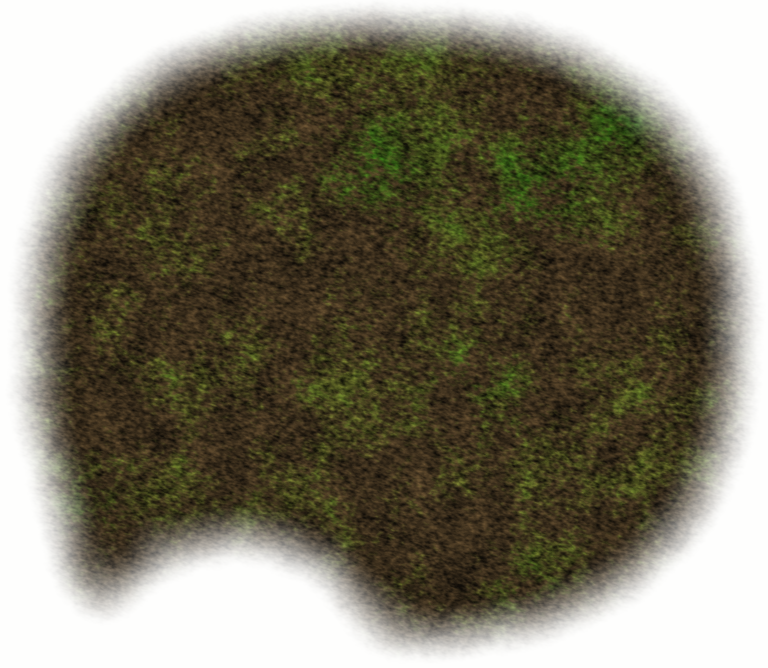
This texture is drawn by a Shadertoy shader. Its source:

```glsl
const vec3 PAPER = vec3(0.996, 0.996, 0.992);
const vec3 SOIL  = vec3(0.252, 0.196, 0.120);
const vec3 OLIVE = vec3(0.325, 0.345, 0.130);
const vec3 LUSH  = vec3(0.165, 0.330, 0.065);

const vec2  BODY_CENTER = vec2(0.578, 0.503);
const vec2  BODY_RADII  = vec2(0.515, 0.452);
const float BODY_POWER  = 2.4;
const vec2  LOBE_TOP    = vec2(0.157, 0.402);
const vec2  LOBE_BOTTOM = vec2(0.187, 0.178);
const float LOBE_RADIUS = 0.075;
const vec2  BITE_CENTER = vec2(0.356, -0.031);
const float BITE_RADIUS = 0.230;
const float FEATHER     = 0.050;
const float PATCH_SCALE = 8.0;
const float SHADE_SCALE = 13.0;
const vec2  GRAIN_SCALE = vec2(66.0, 118.0);
const float GRAIN_CONTRAST = 0.80;
const float SHADE_CONTRAST = 0.38;

vec2 hash2(vec2 cell) {
    vec3 h = fract(cell.xyx * vec3(0.1031, 0.1030, 0.0973));
    h += dot(h, h.yzx + 33.33);
    return fract((h.xx + h.yz) * h.zy);
}

// Distance to the nearest jittered cell point
float cellular(vec2 p) {
    vec2 cell = floor(p), local = fract(p);
    float nearest = 4.0;
    for (int y = -1; y <= 1; y++)
    for (int x = -1; x <= 1; x++) {
        vec2 offset = vec2(x, y);
        vec2 delta = offset + hash2(cell + offset) - local;
        nearest = min(nearest, dot(delta, delta));
    }
    return sqrt(nearest);
}

// Difference of two cell fields per octave: irregular, without visible cells
float layered(vec2 p, int octaves) {
    const mat2 TURN = mat2(0.956, 0.292, -0.292, 0.956);
    float sum = 0.0, amplitude = 0.7;
    for (int i = 0; i < octaves; i++) {
        sum += amplitude * (cellular(p) - cellular(TURN * p + 53.7));
        p = p * 1.93 + 17.3;
        amplitude *= 0.72;
    }
    return sum;
}

float smoothMin(float a, float b, float k) {
    float h = max(k - abs(a - b), 0.0) / k;
    return min(a, b) - 0.25 * h * h * k;
}

float capsule(vec2 p, vec2 a, vec2 b, float radius) {
    vec2 pa = p - a, ba = b - a;
    return length(pa - ba * clamp(dot(pa, ba) / dot(ba, ba), 0.0, 1.0)) - radius;
}

// Rounded body plus lower-left lobe, minus a circular bite
float groundDistance(vec2 p) {
    vec2 q = pow(abs(p - BODY_CENTER) / BODY_RADII, vec2(BODY_POWER));
    float body = (pow(q.x + q.y, 1.0 / BODY_POWER) - 1.0) * 0.48;
    float lobe = capsule(p, LOBE_TOP, LOBE_BOTTOM, LOBE_RADIUS);
    float bite = BITE_RADIUS - length(p - BITE_CENTER);
    return -smoothMin(-smoothMin(body, lobe, 0.05), -bite, 0.07);
}

float blob(vec2 p, float x, float y, float radius) {
    vec2 d = (p - vec2(x, y)) / radius;
    return exp(-dot(d, d));
}

void mainImage(out vec4 fragColor, in vec2 fragCoord) {
    vec2 p = fragCoord / iResolution.y;

    // Broad growth: vivid clumps, olive clumps and bare soil
    float vivid = blob(p, 0.57, 0.75, 0.085) + blob(p, 0.81, 0.72, 0.085)
                + blob(p, 0.93, 0.81, 0.055) + 0.5 * blob(p, 0.72, 0.42, 0.08)
                + 0.5 * blob(p, 0.13, 0.25, 0.06) + 0.4 * blob(p, 0.79, 0.13, 0.06);
    float growth = blob(p, 0.48, 0.88, 0.10) + blob(p, 0.51, 0.39, 0.09)
                 + blob(p, 0.98, 0.34, 0.08) + 0.7 * blob(p, 0.67, 0.61, 0.09)
                 + 0.6 * blob(p, 0.36, 0.43, 0.09) + 0.5 * blob(p, 0.25, 0.65, 0.09);
    float bare = blob(p, 0.33, 0.80, 0.10) + blob(p, 0.46, 0.56, 0.11)
               + blob(p, 0.85, 0.53, 0.09) + blob(p, 0.64, 0.23, 0.12)
               + 0.7 * blob(p, 0.14, 0.40, 0.08);

    // Irregular patches and fine, slightly tilted fibres
    float patches = layered(p * PATCH_SCALE + 3.7, 4);
    float shade = layered(p * SHADE_SCALE + 41.0, 3);
    vec2 fibre = vec2(p.x - 0.25 * p.y, p.y + 0.25 * p.x) * GRAIN_SCALE;
    float grain = layered(fibre, 2);
    float fleck = layered(fibre * 0.9 + 71.0, 2);

    float cover = 0.9 * patches + 0.36 * growth + 0.42 * vivid - 0.30 * bare + 0.6 * fleck;
    float moss = smoothstep(-0.20, 0.85, cover);
    float green = moss * clamp(0.85 * vivid + 0.6 * shade, 0.0, 1.0);
    vec3 ground = mix(mix(SOIL, OLIVE, moss), LUSH, green);
    float light = 0.89 + GRAIN_CONTRAST * grain + SHADE_CONTRAST * shade + 0.25 * moss * fleck;
    ground *= clamp(light, 0.25, 1.7);

    // Feathered border with a faint trace of the grain
    float edge = groundDistance(p) + 0.004 * grain + 0.006 * patches;
    ground *= 1.0 - 0.2 * smoothstep(-0.09, 0.0, edge);
    float fade = smoothstep(-FEATHER, FEATHER, edge);
    fragColor = vec4(mix(ground, PAPER, fade), 1.0);
}
```
